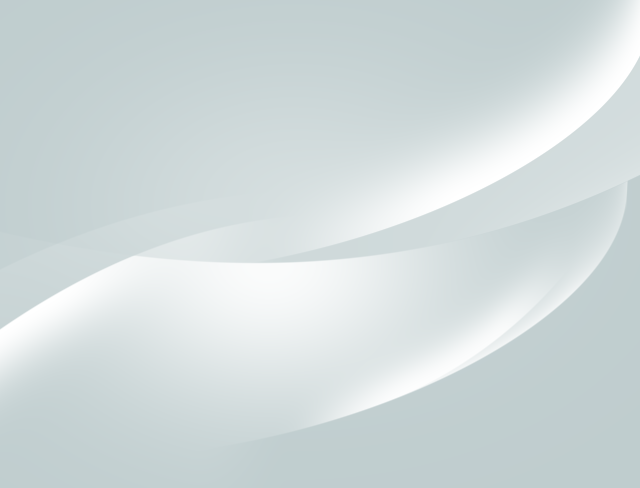
Write a Shadertoy shader that draws this background.

```glsl
// Steep curve that drops from a tip and flattens to the left
float sweep(float x, vec2 tip) {
    float d = tip.x - x;
    float s = max(d, 0.0);
    return tip.y - sqrt(s) * (0.745 - 0.195 * s * s) + 20.0 * max(-d, 0.0);
}

// Curve that rises to a level crest and keeps climbing beyond it
float rise(float x, vec2 crest, float bend) {
    float d = crest.x - x;
    return crest.y - bend * d * abs(d);
}

// Long shallow bowl across the canvas
float bowl(float x) {
    return 0.461 + (0.4 + 0.1 * x) * (x - 0.4) * (x - 0.4);
}

// Inner fold, which joins the lower sweep on its left
float fold(float x) {
    float spread = max(x - 0.6, 0.0);
    return sweep(x, vec2(0.98, 0.616)) + 0.7 * spread * spread;
}

// Signed distance above a curve, given its height and rise over 0.004
float above(float y, float height, float step4) {
    float slope = step4 / 0.004 * iResolution.y / iResolution.x;
    return (y - height) / sqrt(1.0 + slope * slope);
}

float cover(float d) {
    float w = 1.0 / iResolution.y;
    return smoothstep(-w, w, d);
}

float bell(float d, float width) {
    return exp(-d * d / (width * width));
}

float halo(vec2 p, vec2 centre, vec2 radius) {
    vec2 q = (p - centre) / radius;
    return exp(-dot(q, q));
}

void mainImage(out vec4 fragColor, in vec2 fragCoord) {
    vec2 p = fragCoord / iResolution.xy;
    float x = p.x, l = x - 0.002, r = x + 0.002;

    // Distances to the curves
    vec2 upperTip = vec2(1.02, 0.99), lowerTip = vec2(0.98, 0.616);
    vec2 leftCrest = vec2(0.52, 0.56), veilCrest = vec2(0.5, 0.61);
    float upper = above(p.y, sweep(x, upperTip), sweep(r, upperTip) - sweep(l, upperTip));
    float lower = above(p.y, sweep(x, lowerTip), sweep(r, lowerTip) - sweep(l, lowerTip));
    float crease = above(p.y, fold(x), fold(r) - fold(l));
    float middle = above(p.y, bowl(x), bowl(r) - bowl(l));
    float left = above(p.y, rise(x, leftCrest, 0.87), rise(r, leftCrest, 0.87) - rise(l, leftCrest, 0.87));
    float veil = above(p.y, rise(x, veilCrest, 0.65), rise(r, veilCrest, 0.65) - rise(l, veilCrest, 0.65));

    // Backdrop and the pale veils on the left
    float backdrop = 0.02 + 0.32 * halo(p, vec2(0.46, 0.58), vec2(0.33, 0.3));
    float light = backdrop;
    light += 0.1 * cover(-veil) * exp(min(veil, 0.0) * 4.0) * (1.0 - smoothstep(0.2, 0.44, x));
    light += 0.05 * cover(-middle) * (1.0 - smoothstep(0.1, 0.3, x));
    light += 0.25 * cover(-left) * (1.0 - smoothstep(0.28, 0.48, x));

    // Bright upper wing and the grey band under it
    float wing = cover(upper) * smoothstep(0.35, 0.72, x) * bell(upper, 0.11);
    light = mix(light, 1.0, wing);
    float band = 0.22 + 0.08 * x + 0.16 * exp(-max(middle, 0.0) / 0.06) * smoothstep(0.6, 1.0, x);
    light = mix(light, band, cover(-upper) * cover(middle) * smoothstep(0.38, 0.46, x));

    // Lower petal with glowing rims
    float petal = 0.03 + 0.9 * halo(p, vec2(0.42, 0.46), vec2(0.28, 0.28));
    petal = mix(petal, 1.0, bell(left, 0.09) * (1.0 - smoothstep(0.08, 0.42, x)));
    float rim = 0.8 * exp(-max(lower, 0.0) / 0.05) * smoothstep(0.42, 0.65, x);
    petal = mix(petal, 1.0, rim * (1.0 - 0.4 * smoothstep(0.88, 0.98, x)));
    float foldGlow = cover(crease) * bell(crease, 0.055) * smoothstep(0.45, 0.65, x);
    petal = mix(petal, 1.0, 0.85 * foldGlow * (1.0 - smoothstep(0.77, 0.9, x)));
    float inside = mix(1.0, cover(lower), smoothstep(0.3, 0.45, x));
    light = mix(light, mix(backdrop, petal, inside), cover(-middle) * cover(-left));

    vec3 shade = vec3(0.745, 0.8, 0.805);
    fragColor = vec4(mix(shade, vec3(1.0), clamp(light, 0.0, 1.0)), 1.0);
}
```
